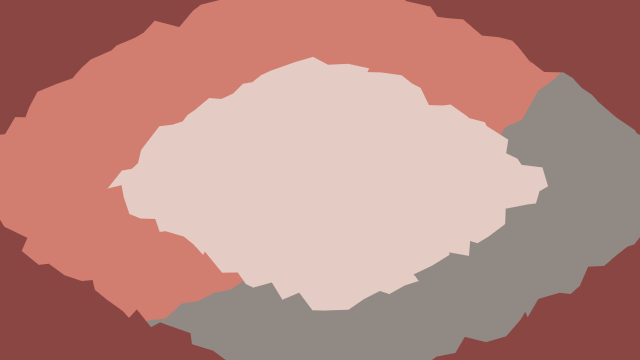
This background is drawn by a Shadertoy shader. Its source:

```glsl
#define CENTER vec2(0.021, -0.004)
#define FLATNESS 0.58
#define ROUNDNESS 1.3
#define INNER_RADIUS 0.597
#define OUTER_RADIUS 1.006
#define INNER_POINTS 80
#define OUTER_POINTS 116
#define ROUGHNESS 0.021
#define OUTER_SKEW 0.018
#define OUTER_SHIFT 0.012
#define SPLIT_STEP 0.045

const vec3 BLUSH = vec3(0.894, 0.796, 0.765);
const vec3 CORAL = vec3(0.820, 0.490, 0.437);
const vec3 STONE = vec3(0.570, 0.541, 0.516);
const vec3 MAROON = vec3(0.541, 0.274, 0.263);

// Integer hash, so that shared vertices agree exactly
float hash(int n) {
    uint h = uint(n + 1000) * 747797u;
    h = (h ^ (h >> 15)) * 277803u;
    h = (h ^ (h >> 13)) * 668265u;
    return float((h ^ (h >> 16)) & 65535u) / 65535.0;
}

// Scattered vertex on a flattened superellipse; skew stretches one diagonal
vec2 vertex(int i, int count, float radius, float skew, int seed) {
    int id = 3 * (i + seed);
    float angle = 6.28319 * (float(i) + 0.7 * (hash(id) - 0.5)) / float(count);
    vec2 dir = vec2(cos(angle), sin(angle));
    vec2 powers = pow(abs(dir) + 1e-5, vec2(ROUNDNESS));
    float r = radius / pow(powers.x + powers.y, 1.0 / ROUNDNESS) - skew * sin(2.0 * angle);
    vec2 scatter = 2.0 * vec2(hash(id + 1), hash(id + 2)) - 1.0;
    return r * dir * vec2(1.0, FLATNESS) + ROUGHNESS * scatter;
}

// Signed distance to the jagged polygon, negative inside
float jaggedShape(vec2 p, int count, float radius, float skew, int seed) {
    float nearest = 1e5;
    float side = 1.0;
    vec2 first = vertex(0, count, radius, skew, seed);
    vec2 a = first;
    for (int i = 1; i <= count; i++) {
        vec2 b = first;
        if (i < count) b = vertex(i, count, radius, skew, seed);
        vec2 edge = b - a;
        vec2 toP = p - a;
        float along = clamp(dot(toP, edge) / max(dot(edge, edge), 1e-9), 0.0, 1.0);
        vec2 gap = toP - edge * along;
        nearest = min(nearest, dot(gap, gap));
        // Each edge crossed by a horizontal ray flips the side
        if ((a.y > p.y) != (b.y > p.y) && p.x < a.x + edge.x * (p.y - a.y) / edge.y) side = -side;
        a = b;
    }
    return side * sqrt(nearest);
}

// Bent, ragged line dividing the ring; positive above it
float ringSplit(vec2 p) {
    float cell = p.x / SPLIT_STEP;
    int i = int(floor(cell));
    float ragged = mix(hash(i), hash(i + 1), fract(cell)) - 0.5;
    float line = max(0.35 * p.x - 0.206, 1.1 * p.x - 0.412);
    return 0.8 * (p.y - line - 2.0 * ROUGHNESS * ragged);
}

float coverage(float d) {
    return clamp(0.5 - d * iResolution.y, 0.0, 1.0);
}

void mainImage(out vec4 fragColor, in vec2 fragCoord) {
    vec2 p = (fragCoord - 0.5 * iResolution.xy) / iResolution.y - CENTER;

    // Two-tone ring over the ground, then the pale middle
    vec3 ring = mix(STONE, CORAL, coverage(-ringSplit(p)));
    vec2 shifted = p + vec2(OUTER_SHIFT, 0.0);
    float outer = jaggedShape(shifted, OUTER_POINTS, OUTER_RADIUS, OUTER_SKEW, 200);
    float inner = jaggedShape(p, INNER_POINTS, INNER_RADIUS, 0.0, 20);
    vec3 color = mix(MAROON, ring, coverage(outer));
    color = mix(color, BLUSH, coverage(inner));

    fragColor = vec4(color, 1.0);
}
```
